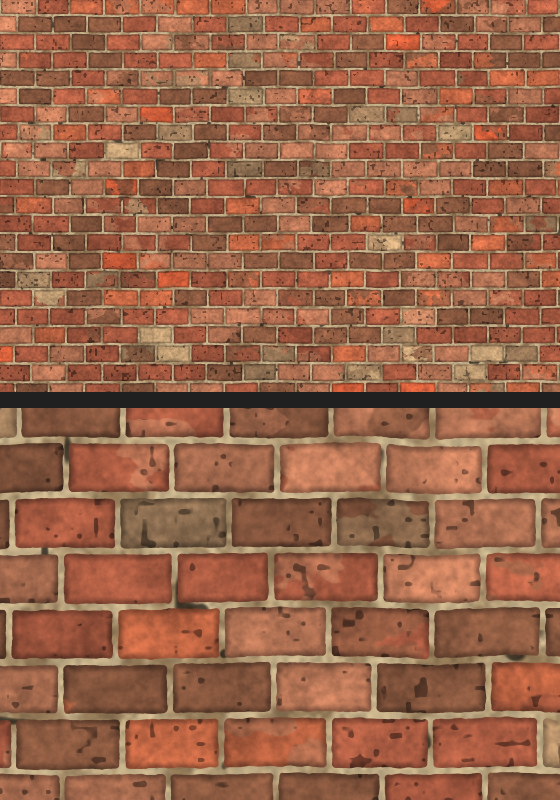
Top: the whole. Bottom: its middle third, enlarged.
A Shadertoy shader for this texture:

```glsl
// Weathered brick wall in running bond: sixteen bricks across, about 21 courses.
// Each brick is a rounded box with jittered ends and a hashed fired-clay colour;
// layered value noise adds smears, grain, sooty rims, pits and stained mortar.

#define COLUMNS 16.0        // bricks across the canvas
#define COURSES 21.87       // courses per canvas height at the top
#define STRETCH 0.0234      // slight growth of the courses downwards
#define TOP_JOINT 0.039     // height of the first bed joint below the top
#define COURSE_SIZE 0.0327  // course height in canvas widths
#define JOINT 0.0034        // mortar width in canvas widths
#define CORNER 0.0022       // brick corner radius
#define END_JITTER 0.10     // spread of the head joints, in bricks
#define SMEAR_SHARE 0.42    // share of bricks with a two-tone face
#define SOOT 0.36           // darkening of the brick rims
#define GRAIN 0.34          // contrast of the fine clay grain

const vec3 RED    = vec3(0.635, 0.340, 0.245);
const vec3 BROWN  = vec3(0.520, 0.335, 0.240);
const vec3 SALMON = vec3(0.710, 0.455, 0.335);
const vec3 ORANGE = vec3(0.755, 0.400, 0.265);
const vec3 TAN    = vec3(0.735, 0.600, 0.440);
const vec3 OLIVE  = vec3(0.600, 0.470, 0.345);
const vec3 LIME   = vec3(0.760, 0.680, 0.530);
const vec3 DIRT   = vec3(0.560, 0.460, 0.330);

// Integer hash of a lattice cell and a seed, from 0 to 1
float hash(vec2 cell, float seed) {
    uvec2 q = uvec2(ivec2(cell) + 4096);
    uint n = q.x * 1597334u ^ q.y * 3812015u ^ uint(seed) * 2654435u;
    n = (n ^ (n >> 15)) * 2246822519u;
    n = (n ^ (n >> 13)) * 3266489917u;
    return float((n ^ (n >> 16)) >> 8) / 16777216.0;
}

float noise(vec2 p) {
    vec2 i = floor(p), f = fract(p);
    f = f * f * (3.0 - 2.0 * f);
    return mix(mix(hash(i, 1.0), hash(i + vec2(1, 0), 1.0), f.x),
               mix(hash(i + vec2(0, 1), 1.0), hash(i + vec2(1, 1), 1.0), f.x), f.y);
}

float fbm(vec2 p) {
    float sum = 0.0, amp = 0.533;
    for (int i = 0; i < 4; i++) {
        sum += amp * noise(p);
        p = mat2(1.6, 1.2, -1.2, 1.6) * p + 17.3;
        amp *= 0.5;
    }
    return sum;
}

float roundedBox(vec2 p, vec2 halfSize, float radius) {
    vec2 q = abs(p) - halfSize + radius;
    return length(max(q, 0.0)) + min(max(q.x, q.y), 0.0) - radius;
}

vec3 clayColour(float pick) {
    if (pick < 0.34) return RED;
    if (pick < 0.55) return BROWN;
    if (pick < 0.78) return SALMON;
    if (pick < 0.89) return ORANGE;
    return pick < 0.96 ? OLIVE : TAN;
}

// Position of the head joint to the left of a brick
float headJoint(vec2 cell) {
    return cell.x + END_JITTER * (hash(cell, 2.0) - 0.5);
}

void mainImage(out vec4 fragColor, in vec2 fragCoord) {
    vec2 uv = fragCoord / iResolution.xy;
    vec2 p = fragCoord / iResolution.x;
    float pixel = 1.0 / iResolution.x;

    // Course and brick indices, every other course shifted by half a brick
    float depth = 1.0 - uv.y - TOP_JOINT;
    float course = depth * COURSES * (1.0 - STRETCH * depth);
    course += 0.07 * (noise(p * vec2(22.0, 9.0)) - 0.5);
    float row = floor(course);
    float shift = 0.52 * (1.0 - mod(row, 2.0)) - 0.005 * row;
    float x = uv.x * COLUMNS - shift;
    vec2 cell = vec2(floor(x), row);
    if (x < headJoint(cell)) cell.x -= 1.0;
    else if (x > headJoint(cell + vec2(1, 0))) cell.x += 1.0;
    float left = headJoint(cell), right = headJoint(cell + vec2(1, 0));

    // Brick outline with a slightly worn edge
    vec2 local = vec2((x - 0.5 * (left + right)) / COLUMNS, (0.5 - fract(course)) * COURSE_SIZE);
    vec2 halfSize = 0.5 * (vec2((right - left) / COLUMNS, COURSE_SIZE) - JOINT);
    halfSize.y -= 0.0006 * hash(cell, 3.0);
    float wear = 0.0016 * (fbm(p * 170.0) - 0.5);
    float dist = roundedBox(local, halfSize, CORNER) + wear;

    // Brick face: base tone, rare hot firing, and a smear of a second tone
    vec2 offset = 40.0 * vec2(hash(cell, 4.0), hash(cell, 5.0));
    vec3 brick = clayColour(hash(cell, 6.0));
    if (hash(cell, 7.0) > 0.975) brick = vec3(0.82, 0.37, 0.23);
    float smear = smoothstep(0.49, 0.54, fbm(p * vec2(32.0, 44.0) + offset));
    float smeared = step(hash(cell, 8.0), SMEAR_SHARE);
    brick = mix(brick, clayColour(hash(cell, 9.0)), 0.75 * smear * smeared);
    brick *= 0.93 + 0.18 * hash(cell, 10.0);

    // Clay grain, cloudy stains, sooty rim and small pits
    brick *= 1.0 + GRAIN * (fbm(p * 260.0) - 0.5) + 0.4 * (fbm(p * 60.0 + offset) - 0.5);
    float rim = smoothstep(-0.0048, 0.0, dist);
    brick *= 1.0 - SOOT * rim * (0.4 + 0.9 * fbm(p * 75.0 + 9.0));
    brick *= 1.0 - 0.4 * smoothstep(0.76, 0.86, noise(p * 210.0 + 5.0)) * smear;
    brick *= 0.94 + 0.14 * noise(p * 6.0);

    // Mortar with dirt and occasional dark gaps
    vec3 mortar = mix(LIME, DIRT, smoothstep(0.38, 0.72, fbm(p * 48.0 + 31.0)));
    mortar *= 0.88 + 0.24 * noise(p * 300.0);
    mortar *= 1.0 - 0.6 * smoothstep(0.87, 0.95, noise(p * 75.0 + 60.0));

    float cover = 1.0 - smoothstep(-0.6 * pixel, 0.6 * pixel, dist);
    fragColor = vec4(clamp(mix(mortar, brick, cover), 0.0, 1.0), 1.0);
}
```
